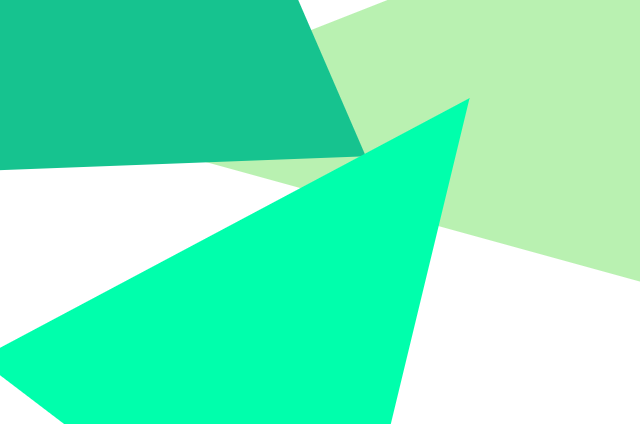
A WebGL 1 fragment shader for this background:

```glsl
precision highp float;
// Three flat overlapping green triangles on a white ground.

uniform vec2 u_resolution;

const vec3 WHITE = vec3(1.0);
const vec3 PALE  = vec3(0.725, 0.945, 0.694);
const vec3 TEAL  = vec3(0.086, 0.765, 0.561);
const vec3 MINT  = vec3(0.0, 1.0, 0.675);

// Corners as fractions of the canvas, counter-clockwise.
const vec2 PALE_LEFT   = vec2(0.1098, 0.7059);
const vec2 PALE_BOTTOM = vec2(1.9531, -0.0602);
const vec2 PALE_TOP    = vec2(1.9531, 1.7996);

const vec2 TEAL_RIGHT = vec2(0.5716, 0.6314);
const vec2 TEAL_TOP   = vec2(0.1302, 2.1719);
const vec2 TEAL_LEFT  = vec2(-0.5703, 0.5660);

const vec2 MINT_APEX   = vec2(0.7337, 0.7686);
const vec2 MINT_LEFT   = vec2(-0.0331, 0.1531);
const vec2 MINT_BOTTOM = vec2(0.5313, -0.4953);

// Signed distance to the line a-b, positive on its left side.
float leftOf(vec2 p, vec2 a, vec2 b) {
    vec2 edge = normalize(b - a);
    vec2 offset = p - a;
    return edge.x * offset.y - edge.y * offset.x;
}

// Antialiased coverage of a counter-clockwise triangle.
float triangle(vec2 uv, vec2 a, vec2 b, vec2 c) {
    vec2 scale = vec2(u_resolution.x / u_resolution.y, 1.0);
    vec2 p = uv * scale;
    a *= scale;
    b *= scale;
    c *= scale;
    float inside = min(leftOf(p, a, b), min(leftOf(p, b, c), leftOf(p, c, a)));
    return clamp(inside * u_resolution.y + 0.5, 0.0, 1.0);
}

void main() {
    vec2 uv = gl_FragCoord.xy / u_resolution;

    // Layers from back to front
    vec3 color = WHITE;
    color = mix(color, PALE, triangle(uv, PALE_LEFT, PALE_BOTTOM, PALE_TOP));
    color = mix(color, TEAL, triangle(uv, TEAL_RIGHT, TEAL_TOP, TEAL_LEFT));
    color = mix(color, MINT, triangle(uv, MINT_APEX, MINT_LEFT, MINT_BOTTOM));

    gl_FragColor = vec4(color, 1.0);
}
```
